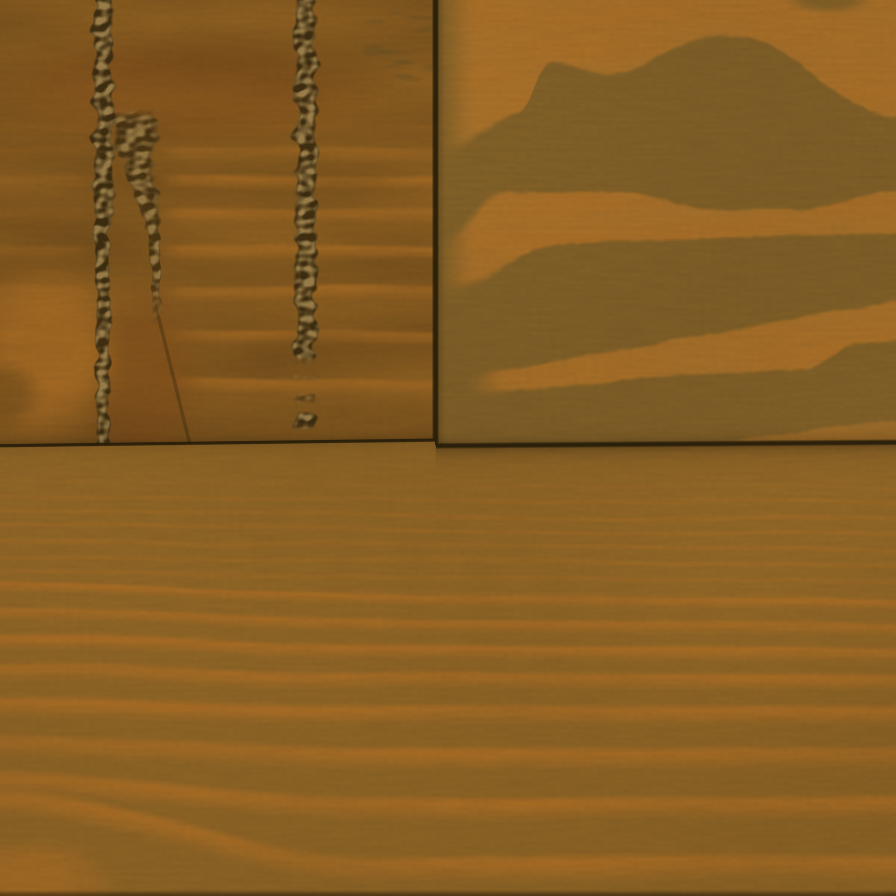
Write a three.js fragment shader that draws this texture.

```glsl
varying vec2 vUv;

const vec3 LOWER_WOOD = vec3(0.545, 0.385, 0.145);
const vec3 LEFT_WOOD = vec3(0.490, 0.330, 0.115);
const vec3 STAIN = vec3(0.485, 0.360, 0.148);
const vec3 PALE_WOOD = vec3(0.620, 0.425, 0.165);
const vec3 AMBER = vec3(0.645, 0.410, 0.135);
const vec3 RED_WOOD = vec3(0.480, 0.275, 0.090);
const vec3 CRACK_DARK = vec3(0.210, 0.155, 0.055);
const vec3 CRACK_PALE = vec3(0.600, 0.500, 0.300);
const vec3 SEAM = vec3(0.130, 0.100, 0.030);
const float SEAM_X = 0.486;
const float LOWER_TOP = 0.495;
const float GRAIN = 0.035;

vec2 gradientAt(vec2 cell) {
  float a = 6.2832 * fract(sin(dot(cell, vec2(127.1, 311.7))) * 43758.5);
  return vec2(cos(a), sin(a));
}

float noise(vec2 p) {
  vec2 i = floor(p), f = fract(p);
  vec2 s = f * f * (3.0 - 2.0 * f), o = vec2(0.0, 1.0);
  float a = dot(gradientAt(i), f);
  float b = dot(gradientAt(i + o.yx), f - o.yx);
  float c = dot(gradientAt(i + o.xy), f - o.xy);
  float d = dot(gradientAt(i + 1.0), f - 1.0);
  return mix(mix(a, b, s.x), mix(c, d, s.x), s.y);
}

float ramp(float a, float b, float x) { return smoothstep(a, b, x); }

// Crisp upper edge, soft lower edge
float streak(float d, float width) {
  return ramp(-0.3 * width, 0.1 * width, d) * (1.0 - ramp(0.1 * width, width, d));
}

float blob(vec2 p, vec2 centre, vec2 size) {
  return 1.0 - ramp(0.4, 1.1, length((p - centre) / size));
}

vec3 lowerBoard(vec2 p) {
  float d = p.y - LOWER_TOP + 0.004 * noise(p * vec2(5.0, 12.0));
  vec3 col = LOWER_WOOD * mix(1.0, 0.96, ramp(0.1, 0.4, d));
  float fine = sin(6.2832 * (d - 0.01 * p.x) / 0.0175 + 2.0 * noise(p * vec2(4.0, 30.0)));
  float fineZone = ramp(0.02, 0.08, d) * (1.0 - ramp(0.14, 0.19, d));
  col = mix(col, AMBER, 0.3 * fineZone * ramp(0.2, 1.0, fine));
  float leftRise = 1.0 - ramp(0.0, 0.42, p.x);
  for (int i = 0; i < 8; i++) {
    float n = float(i);
    float line = 0.170 + 0.0265 * n + 0.00032 * n * n * n;
    line -= leftRise * (0.008 + 0.07 * pow(n / 7.0, 7.0));
    line += 0.012 * (p.x - 0.5) * (1.0 - n / 4.5);
    float strength = 0.72 + 0.3 * noise(vec2(p.x * 4.0, n * 3.7));
    col = mix(col, AMBER, strength * streak(d - line, 0.012 + 0.0025 * n));
  }
  float knot = blob(p + 0.02 * noise(p * 18.0), vec2(0.03, 0.985), vec2(0.10, 0.055));
  col = mix(col, AMBER, 0.6 * knot);
  return col * (1.0 - 0.4 * ramp(0.992, 1.0, p.y));
}

vec3 rightBoard(vec2 p) {
  float r = (p.x - SEAM_X) / (1.0 - SEAM_X);
  float y = p.y + 0.004 * noise(p * vec2(18.0, 30.0)) + 0.002 * noise(p * 80.0);
  // Outlines of the stained areas, from top to bottom
  float top1 = 0.17 - 0.045 * ramp(0.0, 0.2, r) - 0.055 * ramp(0.18, 0.25, r)
    + 0.012 * ramp(0.27, 0.37, r) - 0.041 * ramp(0.38, 0.6, r) + 0.09 * ramp(0.66, 1.0, r);
  float end1 = 0.275 - 0.06 * ramp(0.0, 0.15, r) + 0.019 * ramp(0.4, 0.62, r) - 0.019 * ramp(0.78, 1.0, r);
  float top2 = 0.325 - 0.055 * ramp(0.0, 0.3, r) - 0.01 * ramp(0.3, 1.0, r);
  float end2 = 0.428 - 0.092 * r;
  float top3 = 0.436 - 0.022 * ramp(0.1, 0.7, r) - 0.032 * ramp(0.8, 0.92, r);
  float end3 = 0.497 - 0.026 * ramp(0.5, 1.0, r);
  float soft = mix(0.012, 0.003, ramp(0.0, 0.2, r));
  float pale = 1.0 - ramp(-soft, soft, y - top1);
  pale += ramp(-soft, soft, y - end1) * (1.0 - ramp(-soft, soft, y - top2));
  pale += ramp(-soft, soft, y - end2) * (1.0 - ramp(-soft, soft, y - top3)) * ramp(0.06, 0.16, r);
  pale += ramp(-soft, soft, y - end3) * 0.7;
  pale *= ramp(0.0, 0.09, r) * (1.0 - 0.9 * blob(p, vec2(0.925, 0.0), vec2(0.05, 0.016)));
  vec3 light = mix(PALE_WOOD, AMBER, 0.4 + 0.5 * noise(p * vec2(7.0, 35.0)));
  vec3 col = mix(STAIN, light, clamp(pale, 0.0, 1.0));
  return col * mix(0.82, 1.0, ramp(0.0, 0.025, r));
}

// Rough, chipped groove around a vertical centre line
vec3 addCrack(vec3 col, vec2 p, float x, float halfWidth, float strength) {
  float wobble = 0.005 * noise(vec2(x * 90.0, p.y * 45.0));
  float across = abs(p.x - x - wobble) / halfWidth + 0.7 * noise(p * vec2(50.0, 75.0));
  vec2 q = p * vec2(95.0, 120.0);
  float relief = noise(q) - noise(q + vec2(0.35, 0.45));
  vec3 chips = mix(CRACK_DARK, CRACK_PALE, clamp(0.45 + 1.5 * relief, 0.0, 1.0));
  chips = mix(chips, CRACK_DARK, 0.5 * ramp(0.5, 0.9, across));
  return mix(col, chips, strength * (1.0 - ramp(0.75, 1.1, across)));
}

vec3 leftBoard(vec2 p) {
  float y = p.y + 0.004 * noise(p * vec2(7.0, 14.0));
  vec3 col = LEFT_WOOD * (1.0 + 0.16 * noise(p * vec2(5.0, 22.0)));
  float planks = ramp(0.17, 0.21, p.x) + 0.45 * (1.0 - ramp(0.08, 0.11, p.x));
  for (int i = -1; i < 7; i++) {
    float n = float(i);
    float line = 0.166 + 0.03 * n + 0.0022 * n * n;
    float strength = (0.6 + 0.4 * noise(vec2(p.x * 9.0, n * 5.3))) * ramp(-2.0, 1.5, n);
    col = mix(col, AMBER, planks * strength * streak(y - line, 0.017));
  }
  col = mix(col, RED_WOOD, 0.45 * blob(p, vec2(0.16, 0.43), vec2(0.07, 0.13)));
  col = mix(col, RED_WOOD, 0.4 * blob(p, vec2(0.2, 0.1), vec2(0.25, 0.07)));
  col = mix(col, AMBER, 0.7 * blob(p, vec2(0.05, 0.395), vec2(0.09, 0.11)));
  col = mix(col, LEFT_WOOD * 0.9, 0.7 * blob(p, vec2(0.0, 0.44), vec2(0.05, 0.04)));
  float scuff = blob(p, vec2(0.45, 0.05), vec2(0.06, 0.06)) * ramp(0.0, 0.4, noise(p * vec2(30.0, 130.0)));
  col = mix(col, STAIN * 0.85, 0.7 * scuff);
  // Two long grooves and a tapering split
  col = addCrack(col, p, 0.115, mix(0.011, 0.008, ramp(0.2, 0.3, p.y)), 0.9);
  float broken = 1.0 - ramp(0.39, 0.41, p.y) * ramp(-0.2, 0.1, noise(vec2(3.0, p.y * 50.0)));
  col = addCrack(col, p, 0.341, 0.0125, 0.9 * broken * (1.0 - ramp(0.47, 0.485, p.y)));
  float taper = ramp(0.13, 0.30, p.y);
  float split = ramp(0.12, 0.135, p.y) * (1.0 - ramp(0.31, 0.37, p.y));
  col = addCrack(col, p, mix(0.150, 0.174, taper), mix(0.024, 0.005, taper), 0.75 * split);
  float hair = abs(p.x - mix(0.176, 0.208, (p.y - 0.35) / 0.13));
  return mix(col, CRACK_DARK, 0.4 * ramp(0.32, 0.36, p.y) * (1.0 - ramp(0.001, 0.003, hair)));
}

void main() {
  vec2 p = vec2(vUv.x, 1.0 - vUv.y);
  float onRight = ramp(-0.001, 0.001, p.x - SEAM_X);
  float joint = mix(0.4975 - 0.013 * p.x, 0.4975 - 0.0075 * (p.x - SEAM_X), onRight);
  float below = p.y - joint;
  vec3 upper = mix(leftBoard(p), rightBoard(p), onRight);
  vec3 col = mix(upper, lowerBoard(p), ramp(-0.001, 0.001, below));

  // Fibres and fine speckle
  float fibre = noise(p * vec2(25.0, 230.0)) + 0.7 * noise(p * vec2(150.0, 210.0));
  col *= 1.0 + GRAIN * fibre + 0.04 * noise(p * 3.0);

  // Joints with soft contact shadows
  float shade = step(0.0, below) * exp(-max(below, 0.0) / 0.009) * mix(0.12, 0.35, onRight);
  shade += step(below, 0.0) * exp(min(below, 0.0) / 0.006) * 0.25;
  col *= 1.0 - shade;
  float flatLine = 1.0 - ramp(0.001, mix(0.0025, 0.0042, onRight), abs(below));
  float uprightLine = (1.0 - ramp(0.0015, 0.0045, abs(p.x - SEAM_X))) * (1.0 - ramp(0.0, 0.002, below));
  col = mix(col, SEAM, 0.85 * max(flatLine, uprightLine));
  gl_FragColor = vec4(col, 1.0);
}
```
